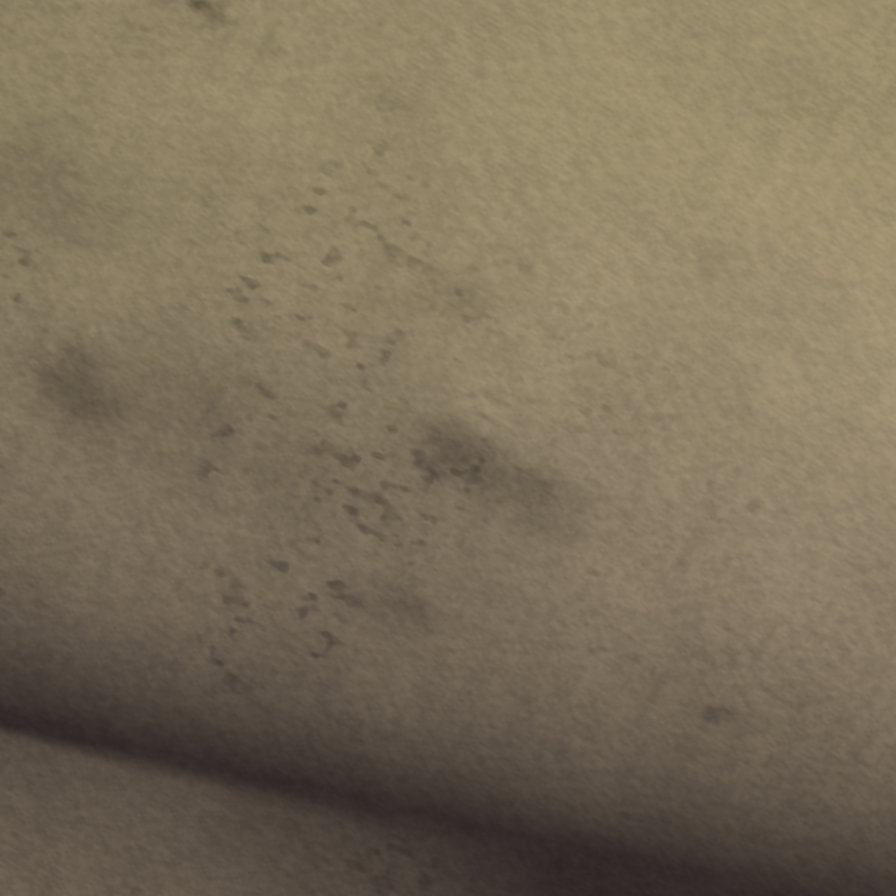
This texture is drawn by a Shadertoy shader. Its source:

```glsl
float hash(vec2 p) {
    return fract(sin(dot(p, vec2(127.1, 311.7))) * 43758.545);
}

float noise(vec2 p) {
    vec2 cell = floor(p);
    vec2 f = fract(p);
    f = f * f * (3.0 - 2.0 * f);
    float low = mix(hash(cell), hash(cell + vec2(1, 0)), f.x);
    float high = mix(hash(cell + vec2(0, 1)), hash(cell + vec2(1, 1)), f.x);
    return mix(low, high, f.y);
}

float fbm(vec2 p) {
    float sum = 0.0;
    float weight = 0.5;
    for (int i = 0; i < 4; i++) {
        sum += weight * noise(p);
        p = mat2(1.6, 1.2, -1.2, 1.6) * p + 7.3;
        weight *= 0.5;
    }
    return sum / 0.9375;
}

vec2 rotate(vec2 p, float angle) {
    float c = cos(angle);
    float s = sin(angle);
    return vec2(c * p.x - s * p.y, s * p.x + c * p.y);
}

// Soft spot, longer along the falling diagonal
float blotch(vec2 p, vec2 center, float radius) {
    vec2 q = rotate(p - center, 0.5) / (radius * vec2(1.4, 0.8));
    return exp(-dot(q, q));
}

float stains(vec2 p) {
    // Center, radius, strength
    const vec4 spots[11] = vec4[11](
        vec4(0.08, 0.57, 0.045, 0.09), vec4(0.51, 0.495, 0.035, 0.10),
        vec4(0.58, 0.45, 0.045, 0.08), vec4(0.45, 0.32, 0.035, 0.07),
        vec4(0.515, 0.675, 0.025, 0.06), vec4(0.79, 0.71, 0.025, 0.04),
        vec4(0.05, 0.79, 0.070, 0.05), vec4(0.27, 0.52, 0.150, 0.05),
        vec4(0.225, 1.0, 0.012, 0.16), vec4(0.484, 0.473, 0.012, 0.09),
        vec4(0.805, 0.205, 0.012, 0.08));
    vec2 warped = p + 0.035 * (vec2(fbm(p * 22.0), fbm(p * 22.0 + 40.0)) - 0.5);
    float sum = 0.0;
    for (int i = 0; i < 11; i++) {
        sum += spots[i].w * blotch(warped, spots[i].xy, spots[i].z);
    }
    return sum * (0.55 + 0.9 * fbm(p * 35.0));
}

// Broad shading on either side of the crease
float surfaceTone(vec2 p) {
    float height = p.y - 0.184 + 0.232 * p.x + 0.006 * (fbm(p * 14.0) - 0.5);
    float upper = 0.20 + 0.42 * (1.0 - exp(-max(height - 0.02, 0.0) / 0.2));
    upper -= 0.055 * (1.0 - p.x) * smoothstep(0.1, 0.4, height);
    float lower = max(0.34 - 0.5 * height - 0.4 * p.x * p.x, 0.20);
    float blur = mix(0.009, 0.04, p.x);
    return mix(lower, upper, smoothstep(-blur, blur, height));
}

// Small dark flecks, denser toward the left
float flecks(vec2 p) {
    vec2 q = rotate(p, 0.45);
    float fine = noise(q * vec2(48.0, 88.0)) * 0.65 + noise(q * vec2(95.0, 150.0)) * 0.35;
    float region = smoothstep(0.40, 0.70, fbm(p * 7.0 + 3.0));
    float density = region * mix(1.0, 0.25, smoothstep(0.25, 0.85, p.x));
    density *= 1.0 - 0.6 * smoothstep(0.7, 0.95, p.y);
    return density * smoothstep(0.58, 0.88, fine);
}

float grain(vec2 p) {
    vec2 q = rotate(p, 0.55);
    float coarse = noise(q * vec2(95.0, 165.0)) - 0.5;
    float fine = noise(q * vec2(210.0, 310.0) + 19.0) - 0.5;
    return coarse * 0.55 + fine * 0.45;
}

vec3 stoneColor(float tone, float yellowing) {
    vec3 color = vec3(0.21, 0.18, 0.17) + (tone - 0.21) * vec3(1.0, 0.923, 0.692);
    return color + yellowing * vec3(0.0, 0.008, -0.018);
}

void mainImage(out vec4 fragColor, in vec2 fragCoord) {
    vec2 uv = fragCoord / iResolution.xy;
    float tone = surfaceTone(uv);
    float lit = smoothstep(0.15, 0.5, tone);

    // Weathering and fine texture
    tone -= stains(uv) * lit;
    tone -= 0.11 * flecks(uv) * mix(0.4, 1.0, lit);
    tone += 0.07 * (fbm(uv * 9.0) - 0.5) * mix(0.5, 1.0, lit);
    tone += 0.085 * grain(uv) * mix(0.45, 1.0, lit);

    vec3 color = stoneColor(tone, smoothstep(0.3, 0.9, uv.y));
    fragColor = vec4(clamp(color, 0.0, 1.0), 1.0);
}
```
